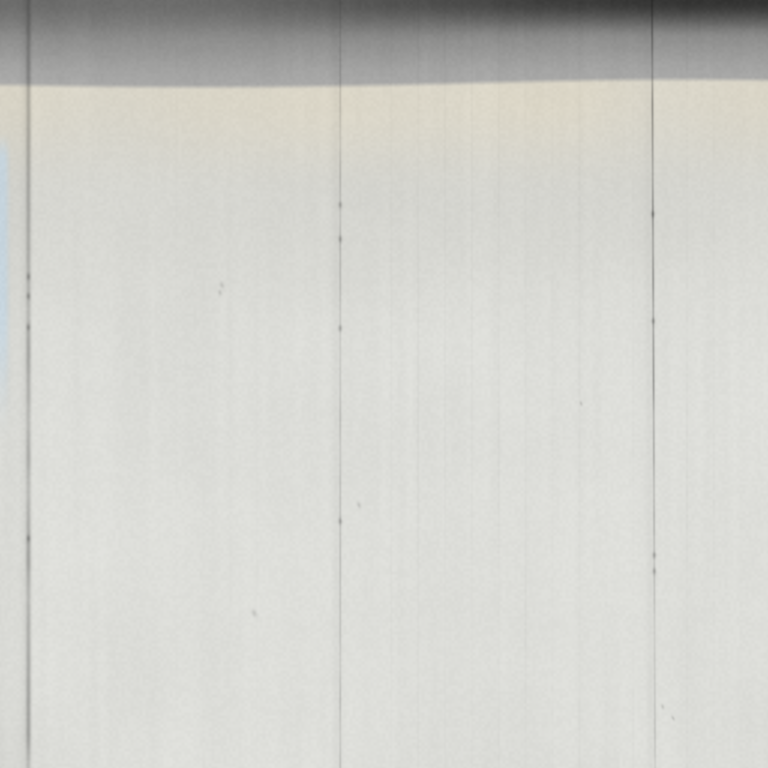
A WebGL 2 fragment shader for this texture:

```glsl
#version 300 es
precision highp float;
// Pale upright wall panels with three seams under a dark eave shadow.
// Seams repeat across by a fixed pitch, each with its own weight; noise adds
// fine grooves, cloudy stains, grain and a few scattered specks.

uniform vec2 u_resolution;
out vec4 fragColor;

const float PITCH = 0.406;       // panel width
const float FIRST_SEAM = 0.037;  // left seam position

float hash(vec2 p) {
  vec3 q = fract(vec3(p.xyx) * 0.1031);
  q += dot(q, q.yzx + 33.33);
  return fract((q.x + q.y) * q.z);
}

float noise(vec2 p) {
  vec2 i = floor(p), f = fract(p);
  f = f * f * (3.0 - 2.0 * f);
  return mix(mix(hash(i), hash(i + vec2(1, 0)), f.x),
             mix(hash(i + vec2(0, 1)), hash(i + vec2(1, 1)), f.x), f.y);
}

float clouds(vec2 p) {
  float sum = 0.0, gain = 0.5;
  for (int i = 0; i < 4; i++) {
    sum += gain * noise(p);
    p = p * 2.03 + 17.1;
    gain *= 0.5;
  }
  return sum;
}

// Soft line of a given half width around d = 0
float line(float d, float halfWidth) {
  return exp(-d * d / (halfWidth * halfWidth));
}

// Darkness of the panel seams, fading and breaking up along their height
float seams(vec2 uv) {
  float dark = 0.0;
  for (int i = 0; i < 3; i++) {
    float n = float(i);
    float lean = n == 2.0 ? 0.004 * (1.0 - uv.y) : 0.0;
    float d = uv.x - FIRST_SEAM - n * PITCH - lean;
    float halfWidth = n == 0.0 ? 0.0034 : 0.0017;
    float weight = n == 0.0 ? 0.20 : n == 1.0 ? 0.10 : mix(0.08, 0.23, smoothstep(0.1, 0.6, uv.y));
    float wear = 0.65 + 0.6 * noise(vec2(n * 9.0, uv.y * 22.0));
    dark += weight * wear * line(d, halfWidth);
    dark += 0.025 * line(d + 0.006, 0.005);
    // Dirt caught in the seam
    for (int k = 0; k < 4; k++) {
      float y = hash(vec2(n + 3.0, float(k) + 11.0)) * 0.85;
      dark += 0.16 * line(length((uv - vec2(uv.x - d, y)) * vec2(1.3, 0.8)), 0.0035);
    }
  }
  return dark;
}

// Faint upright grooves, clearer towards the right
float grooves(vec2 uv) {
  float cell = (uv.x - FIRST_SEAM) / 0.035;
  float d = (fract(cell) - 0.5) * 0.035;
  float strength = hash(vec2(floor(cell), 5.0)) * mix(0.25, 1.0, smoothstep(0.35, 0.6, uv.x));
  return 0.022 * strength * line(d, 0.0018) * (0.4 + noise(vec2(floor(cell), uv.y * 5.0)));
}

// Small loose specks, mostly near the foot of the wall
float specks(vec2 uv) {
  float dark = 0.0;
  for (int i = 0; i < 7; i++) {
    float n = float(i);
    float h = hash(vec2(n, 41.0));
    vec2 d = uv - vec2(0.1 + 0.85 * hash(vec2(n, 23.0)), 0.005 + 0.8 * h * h);
    d.x += 0.6 * (hash(vec2(n, 7.0)) - 0.3) * d.y;
    float size = 0.002 + 0.002 * hash(vec2(n, 57.0));
    dark += mix(0.35, 0.1, smoothstep(0.0, 0.3, h)) * line(length(d * vec2(1.2, 0.8)), size);
  }
  return dark;
}

void main() {
  vec2 uv = gl_FragCoord.xy / u_resolution;

  // Sunlit wall, slightly greyer higher up, with a cream strip under the shadow
  vec3 wall = mix(vec3(0.865, 0.868, 0.85), vec3(0.835, 0.835, 0.812), smoothstep(0.5, 0.82, uv.y));
  float cream = smoothstep(0.74, 0.89, uv.y) * (0.6 + 0.6 * noise(vec2(uv.x * 7.0, uv.y * 5.0)));
  wall = mix(wall, vec3(0.855, 0.835, 0.775), clamp(cream, 0.0, 1.0));

  // Cool tint left of the first seam
  float sliver = (1.0 - smoothstep(0.004, 0.016, uv.x)) * smoothstep(0.42, 0.6, uv.y)
               * (1.0 - smoothstep(0.79, 0.83, uv.y));
  wall = mix(wall, vec3(0.78, 0.85, 0.90), 0.8 * sliver);
  wall -= 0.02 * (1.0 - smoothstep(0.02, 0.045, uv.x));

  // Eave shadow: darkest along the top, deeper to the right
  float edge = 0.889 + 0.005 * smoothstep(0.5, 1.0, uv.x) - 0.003 * sin(uv.x * 6.0);
  float rise = clamp((uv.y - edge) / (1.0 - edge), 0.0, 1.0);
  float shade = mix(0.655, 0.53, smoothstep(0.0, 0.75, rise));
  float depth = mix(0.11, 0.33, smoothstep(0.15, 0.95, uv.x));
  shade -= depth * smoothstep(0.5, 1.0, rise);
  vec3 color = mix(wall, vec3(shade, shade, shade - 0.004), smoothstep(-0.004, 0.005, uv.y - edge));

  // Stains, streaks and grain
  color += 0.03 * (clouds(uv * vec2(5.0, 7.0)) - 0.47);
  color += 0.014 * (noise(vec2(uv.x * 90.0, uv.y * 2.0)) - 0.5);
  color += 0.02 * (noise(uv * 256.0) - 0.5);

  color *= 1.0 - clamp(seams(uv) + grooves(uv) + specks(uv), 0.0, 0.8);
  fragColor = vec4(color, 1.0);
}
```
